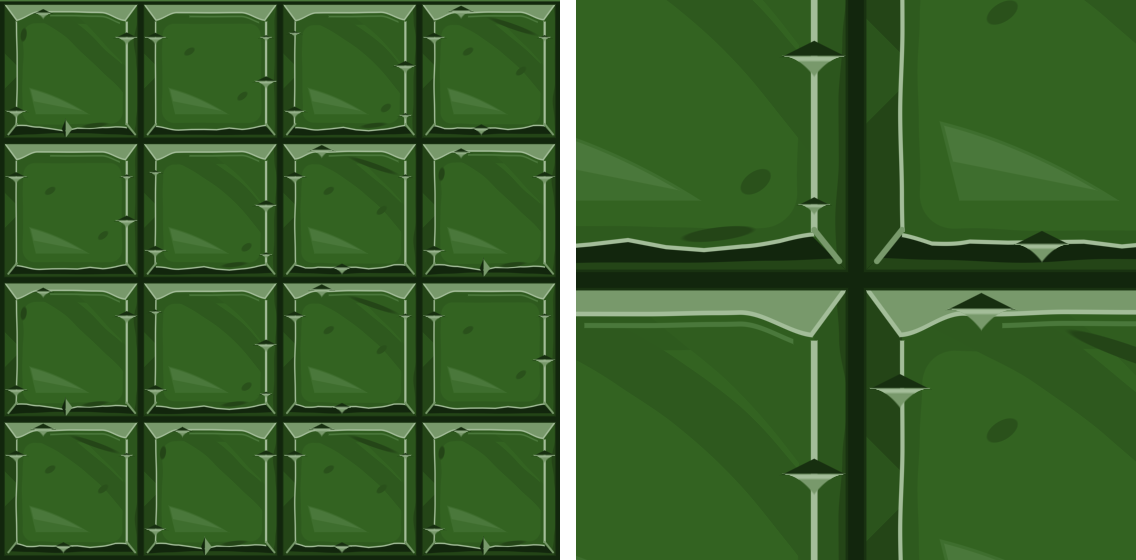
Left: the whole. Right: its middle third, enlarged.
Give the GLSL for this texture, as a WebGL 1 fragment shader.

```glsl
precision highp float;
// A four by four wall of bevelled green stone tiles with chipped edges.
// Each cell picks one of four wear variants; bevels, cracks and stains are
// layered flat shapes cut from distance functions and jagged 1D noise.
uniform vec2 u_resolution;

const vec3 NIGHT = vec3(0.07, 0.15, 0.05);
const vec3 DARK = vec3(0.14, 0.27, 0.09);
const vec3 BASE = vec3(0.20, 0.39, 0.13);
const vec3 SOFT = vec3(0.29, 0.47, 0.23);
const vec3 PALE = vec3(0.47, 0.60, 0.42);
const vec3 GLINT = vec3(0.64, 0.74, 0.60);
float edge; // antialiasing width in cell units

float hash(float n) { return fract(sin(n * 127.1) * 4375.85); }

float jag(float x) { return mix(hash(floor(x)), hash(floor(x) + 1.0), fract(x)); }

float wave(float x) {
  return mix(hash(floor(x)), hash(floor(x) + 1.0), smoothstep(0.0, 1.0, fract(x)));
}

void paint(inout vec3 col, vec3 ink, float d) {
  col = mix(ink, col, smoothstep(-edge, edge, d));
}

float segment(vec2 p, vec2 a, vec2 b) {
  vec2 ab = b - a;
  return length(p - a - ab * clamp(dot(p - a, ab) / dot(ab, ab), 0.0, 1.0));
}

float spot(vec2 p, vec2 c, vec2 r, float slope) {
  vec2 q = p - c;
  q.y -= slope * q.x;
  return (length(q / r) - 1.0) * min(r.x, r.y);
}

// Chip: a dark mound above a lit wedge that tapers downwards.
void chip(inout vec3 col, vec2 p, vec2 c, float w) {
  vec2 q = (p - c) / w;
  float x = abs(q.x);
  paint(col, mix(NIGHT, DARK, 0.3), max(-q.y, x + 2.0 * q.y - 1.0) * w * 0.45);
  float wedge = max(q.y, x - 1.0 + 1.25 * sqrt(max(-q.y, 0.0)));
  paint(col, PALE, wedge * w * 0.5);
  paint(col, GLINT, max(wedge, -q.y - 0.15) * w * 0.5);
}

vec3 tile(vec2 p, float v) {
  vec3 col = BASE;
  float seed = v * 17.0;
  float grain = wave(p.x * 7.0 + seed) + wave(p.y * 8.0 + seed + 5.0) - 1.0;

  // Face: shaded rim, diagonal stain, lower left sheen
  vec2 b = abs(p - vec2(0.51, 0.48)) - 0.27;
  float rim = length(max(b, 0.0)) - 0.085 - 0.014 * grain;
  paint(col, mix(BASE, DARK, 0.3), -rim);
  float arc = 0.92 - 0.75 * pow(max(p.x, 0.0), 1.8) - p.y + 0.025 * grain;
  if (v < 0.5 || v > 1.5) {
    paint(col, mix(BASE, DARK, 0.35), max(arc, -0.1 - arc - 0.12 * p.x));
    paint(col, mix(BASE, DARK, 0.2), arc + 0.22);
  }
  float sheen = p.y - 0.38 + 0.25 * (p.x - 0.2) + 0.45 * pow(max(p.x - 0.2, 0.0), 2.0);
  sheen = max(sheen, max(0.19 - p.y, 0.2 + 0.25 * (0.38 - p.y) - p.x));
  paint(col, mix(BASE, SOFT, 0.5), sheen);
  paint(col, SOFT, max(sheen + 0.008, 0.21 + 0.2 * (0.6 - p.x) - p.y));

  // Stains belonging to each variant
  vec3 stain = mix(BASE, DARK, 0.6);
  if (v < 0.5) paint(col, DARK, spot(p, vec2(0.16, 0.76), vec2(0.022, 0.045), 0.5));
  else if (v < 1.5 || v > 2.5) {
    paint(col, stain, spot(p, vec2(0.35, 0.64), vec2(0.037, 0.025), 0.4));
    paint(col, stain, spot(p, vec2(0.73, v < 1.5 ? 0.32 : 0.5), vec2(0.036, 0.026), 0.5));
  } else paint(col, stain, spot(p, vec2(0.76, 0.235), vec2(0.036, 0.027), 0.4));
  if (v > 2.5) paint(col, DARK, spot(p, vec2(0.67, 0.82), vec2(0.16, 0.02), -0.35));

  // Bevels: wavering side edges, jagged bottom, pale top that dips at corners
  float left = 0.108 + 0.012 * (wave(p.y * 5.0 + seed) - 0.5);
  float corner = 1.0 - smoothstep(0.1, 0.26, p.x) + smoothstep(0.72, 0.9, p.x);
  float low = 0.083 + 0.034 * (jag(p.x * 11.0 + seed) - 0.5) + 0.022 * corner;
  float high = 0.915 - 0.055 * corner + 0.012 * (wave(p.x * 6.0 + seed) - 0.5);
  float side = min(p.x - 0.022, 0.978 - p.x);
  paint(col, DARK, p.x - left);
  paint(col, mix(DARK, BASE, 0.5), max(p.x - left, abs(p.y - 0.5) - 0.15 + p.x));
  paint(col, mix(DARK, BASE, 0.55), 0.9 - p.x);
  paint(col, DARK, 0.945 + 0.04 * wave(p.y * 7.0 + seed) - p.x);
  paint(col, NIGHT, max(p.y - low, p.y - 0.022 - side));
  paint(col, DARK, max(p.y - 0.035 - 0.02 * wave(p.x * 5.0 + seed), p.y - 0.022 - side));
  float top = max(high - p.y, (0.975 - p.y - 1.36 * side) * 0.6);
  paint(col, GLINT, top);
  paint(col, PALE, top + 0.011);
  paint(col, SOFT, max(abs(p.y - high + 0.022) - 0.006, abs(p.x - 0.6) - 0.25));

  // Lit edge lines and bottom mitres
  float span = abs(p.y - 0.485) - 0.37;
  paint(col, GLINT, max(abs(p.x - left) - 0.005, span));
  paint(col, GLINT, max(abs(p.x - 0.9) - 0.008, span));
  paint(col, GLINT, max(abs(p.y - low) - 0.005, abs(p.x - 0.505) - 0.395));
  vec2 fold = vec2(0.505 - abs(p.x - 0.505), p.y);
  paint(col, PALE, segment(fold, vec2(0.11, 0.12), vec2(0.05, 0.045)) - 0.007);

  // Chips on the sides, top and bottom
  bool upper = v < 0.5 || v > 2.5;
  chip(col, p, vec2(0.105, v < 0.5 || (v > 1.5 && v < 2.5) ? 0.21 : 0.74), 0.07);
  chip(col, p, vec2(0.9, upper ? 0.74 : (v < 1.5 ? 0.425 : 0.535)), v > 2.5 ? 0.036 : 0.075);
  if (v > 0.5 && v < 1.5) chip(col, p, vec2(0.9, 0.74), 0.036);
  if (v > 1.5 && v < 2.5) {
    chip(col, p, vec2(0.105, 0.77), 0.035);
    chip(col, p, vec2(0.9, 0.18), 0.036);
  }
  if (upper) chip(col, p, vec2(0.3, v < 0.5 ? 0.915 : 0.93), v < 0.5 ? 0.06 : 0.078);
  if (v > 2.5) chip(col, p, vec2(0.445, 0.085), 0.065);
  if (v < 0.5) {
    vec2 q = p - vec2(0.46, 0.085);
    paint(col, PALE, max(-q.x, q.x + 0.75 * abs(q.y) - 0.05) * 0.8);
    paint(col, NIGHT, max(q.x, -q.x + 0.4 * abs(q.y) - 0.026) * 0.9);
  }
  if (v < 0.5 || (v > 1.5 && v < 2.5)) paint(col, DARK, spot(p, vec2(0.67, 0.11), vec2(0.085, 0.016), 0.12));

  // Dark joint with a softer shoulder
  vec2 j = abs(p - 0.5);
  float joint = 0.475 - max(j.x, j.y);
  paint(col, mix(NIGHT, DARK, 0.4), joint);
  paint(col, NIGHT, joint + 0.006);
  return col;
}

void main() {
  vec2 uv = gl_FragCoord.xy / u_resolution;
  edge = 3.2 / min(u_resolution.x, u_resolution.y);
  vec2 grid = uv * 4.02 - 0.01;
  vec2 cell = clamp(floor(grid), 0.0, 3.0);
  // Variant order along each row, bottom row first
  vec4 row = cell.y < 0.5 ? vec4(3, 0, 3, 0) : cell.y < 1.5 ? vec4(0, 2, 3, 1)
           : cell.y < 2.5 ? vec4(1, 2, 3, 0) : vec4(0, 1, 2, 3);
  vec4 column = 1.0 - step(0.5, abs(vec4(0, 1, 2, 3) - cell.x));
  vec3 col = tile(grid - cell, dot(row, column));
  paint(col, SOFT, (0.9975 - uv.y) * 4.0);
  gl_FragColor = vec4(col, 1.0);
}
```
